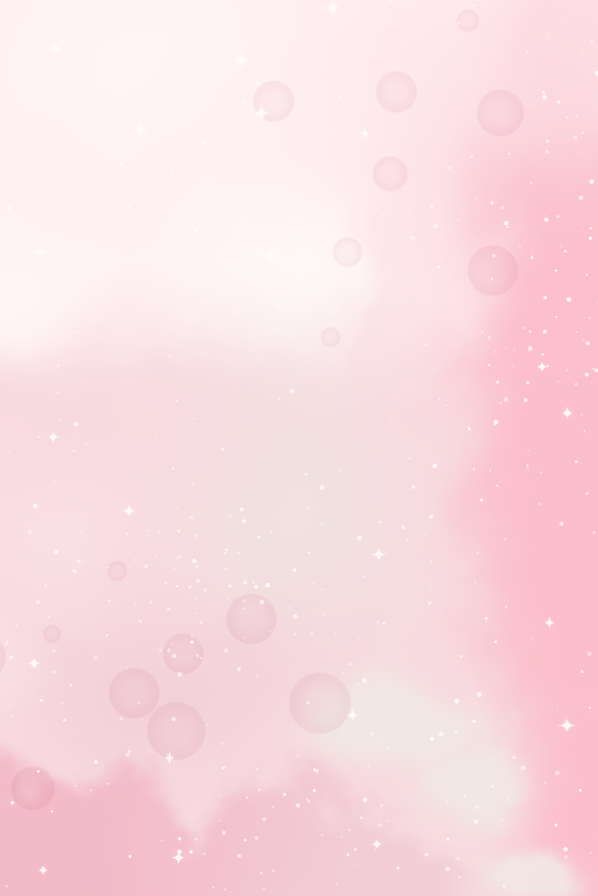
Write a WebGL 2 fragment shader that draws this background.

```glsl
#version 300 es
precision highp float;
// Pastel pink watercolour sky with soft cloud banks, pale discs and scattered stars.

uniform vec2 u_resolution;
out vec4 outColor;

const float HEIGHT = 1.5;             // canvas height in units of its width
const vec3 PALE   = vec3(1.0, 0.94, 0.95);
const vec3 BLUSH  = vec3(0.97, 0.855, 0.875);
const vec3 PETAL  = vec3(0.985, 0.85, 0.88);
const vec3 PINK   = vec3(0.985, 0.745, 0.79);
const vec3 ROSE   = vec3(0.95, 0.71, 0.77);
const vec3 MAUVE  = vec3(0.945, 0.80, 0.84);
const vec3 LILAC  = vec3(0.985, 0.885, 0.91);
const vec3 CREAM  = vec3(0.945, 0.91, 0.895);
const vec3 MIST   = vec3(0.935, 0.89, 0.88);
const vec3 GLOW   = vec3(1.0, 0.975, 0.97);
const float WARP = 0.07;              // wobble of the washes
const float DISC_CELL = 0.125;
const float SPARKLE_CELL = 0.17;

vec3 hash3(vec2 p) {
  vec3 q = fract(p.xyx * vec3(0.1031, 0.1030, 0.0973));
  q += dot(q, q.yxz + 33.33);
  return fract((q.xxy + q.yzz) * q.zyx);
}

float noise(vec2 p) {
  vec2 i = floor(p), f = fract(p);
  f = f * f * (3.0 - 2.0 * f);
  float low = mix(hash3(i).x, hash3(i + vec2(1, 0)).x, f.x);
  float high = mix(hash3(i + vec2(0, 1)).x, hash3(i + vec2(1, 1)).x, f.x);
  return mix(low, high, f.y);
}

float fbm(vec2 p) {
  float sum = 0.0, amp = 0.5;
  for (int i = 0; i < 5; i++) {
    sum += amp * noise(p);
    p = mat2(1.6, 1.2, -1.2, 1.6) * p + 7.3;
    amp *= 0.5;
  }
  return sum;
}

// Soft elliptical spot of radius r around c
float spot(vec2 p, vec2 c, vec2 r) {
  vec2 d = (p - c) / r;
  return exp(-dot(d, d));
}

vec3 clouds(vec2 p) {
  vec2 wobble = vec2(fbm(p * 5.0), fbm(p * 5.0 + 19.0)) - 0.48;
  vec2 q = p + 2.0 * WARP * wobble;
  float billow = fbm(p * 9.0 + 4.0) - 0.48;

  // Pale upper sky over a blush lower half
  vec3 col = mix(BLUSH, PALE, smoothstep(0.82, 1.03, q.y));
  col = mix(col, PETAL, 0.9 * spot(q, vec2(0.9, 1.15), vec2(0.27, 0.38)));
  col = mix(col, GLOW, 0.6 * spot(q, vec2(0.2, 1.42), vec2(0.2, 0.15)));
  col = mix(col, GLOW, 0.6 * spot(q, vec2(0.0, 1.02), vec2(0.18, 0.1)));

  // Bright cloud with a firmer right edge
  float rim = 1.0 - smoothstep(0.59, 0.65, p.x + 0.16 * billow);
  col = mix(col, GLOW, rim * spot(q, vec2(0.5, 1.05), vec2(0.19, 0.14)));

  // Misty middle and the lower left washes
  col = mix(col, MIST, 0.75 * spot(q, vec2(0.5, 0.66), vec2(0.17, 0.23)));
  col = mix(col, LILAC, 0.8 * spot(q, vec2(0.1, 0.55), vec2(0.18, 0.13)));
  col = mix(col, MAUVE, 0.65 * spot(q, vec2(0.25, 0.36), vec2(0.25, 0.14)));
  col = mix(col, LILAC, 0.7 * spot(q, vec2(0.0, 0.36), vec2(0.08, 0.1)));

  // Pink bank along the right side
  float side = 0.77 + 0.07 * smoothstep(0.6, 0.3, p.y) + 0.05 * smoothstep(0.9, 1.1, p.y);
  float bank = smoothstep(-0.08, 0.1, q.x - side + 0.08 * billow);
  bank *= 1.0 - 0.75 * smoothstep(1.08, 1.38, q.y);
  col = mix(col, PINK, 0.95 * bank);

  // Cream clouds in the lower right
  float cream = spot(q, vec2(0.67, 0.28), vec2(0.16, 0.09));
  cream = max(cream, spot(q, vec2(0.77, 0.18), vec2(0.08, 0.08)));
  cream = max(cream, spot(q, vec2(0.87, 0.02), vec2(0.11, 0.05)));
  col = mix(col, CREAM, 0.9 * smoothstep(0.12, 0.8, cream + 0.5 * billow));

  // Billowing rose bank along the bottom
  float top = 0.22 - 0.19 * smoothstep(0.5, 0.8, p.x) - 0.08 * spot(p, vec2(0.32, 0.0), vec2(0.05, 1.0));
  float base = smoothstep(-0.025, 0.06, top - p.y + 0.22 * billow);
  vec3 tint = mix(ROSE, MAUVE, smoothstep(0.1, 0.75, q.x));
  return mix(col, tint, 0.85 * base * (1.0 - smoothstep(0.72, 0.85, p.x)));
}

// Translucent discs, gathered at the upper right and lower left
float discs(vec2 p, float aa) {
  vec2 cell = floor(p / DISC_CELL);
  float sum = 0.0;
  for (int k = 0; k < 9; k++) {
    vec2 id = cell + vec2(k % 3 - 1, k / 3 - 1);
    vec3 h = hash3(id + 41.0);
    vec2 c = (id + 0.2 + 0.6 * h.xy) * DISC_CELL;
    float zone = spot(c, vec2(0.8, 1.35), vec2(0.25, 0.3)) + spot(c, vec2(0.2, 0.4), vec2(0.25, 0.22));
    float r = mix(0.015, 0.055, hash3(id + 73.0).x);
    float d = length(p - c);
    float shade = 0.45 + 0.55 * smoothstep(0.3, 1.0, d / r);
    sum += step(h.z, 0.75 * zone) * shade * (1.0 - smoothstep(r - 2.0 * aa, r + aa, d));
  }
  return min(sum, 1.0);
}

// Round stars, one per grid cell at most
float stars(vec2 p, float size, float seed, float density, float aa) {
  vec2 id = floor(p / size);
  vec3 h = hash3(id + seed), g = hash3(id + seed + 57.0);
  float d = length(p - (id + 0.2 + 0.6 * h.xy) * size);
  float r = mix(0.0012, 0.0042, g.x * g.x);
  return step(h.z, density) * mix(0.5, 1.0, g.y) * (1.0 - smoothstep(r - aa, r + aa, d));
}

// Four-pointed sparkles with a faint halo
float sparkles(vec2 p, float aa) {
  vec2 id = floor(p / SPARKLE_CELL);
  vec3 h = hash3(id + 11.0);
  vec2 d = abs(p - (id + 0.2 + 0.6 * h.xy) * SPARKLE_CELL);
  float r = mix(0.009, 0.015, hash3(id + 29.0).y);
  float shape = sqrt(d.x / r) + sqrt(d.y / r);
  float star = 1.0 - smoothstep(0.85, 1.15 + aa / r, shape);
  return step(h.z, 0.42) * min(1.0, star + 0.35 * exp(-dot(d, d) / (r * r * 0.3)));
}

void main() {
  vec2 p = gl_FragCoord.xy / u_resolution * vec2(1.0, HEIGHT);
  float aa = 0.75 / u_resolution.x;

  vec3 col = clouds(p);
  col = mix(col, col * vec3(0.965, 0.9, 0.92), 0.6 * discs(p, aa));

  // Stars cluster on the right, left of centre and near the bottom
  float density = 0.07 + 0.5 * spot(p, vec2(0.93, 1.0), vec2(0.16, 0.3));
  density += 0.5 * spot(p, vec2(0.4, 0.52), vec2(0.2, 0.16));
  density += 0.3 * spot(p, vec2(0.45, 0.1), vec2(0.4, 0.13));
  density += 0.25 * spot(p, vec2(0.05, 0.4), vec2(0.12, 0.12));
  float light = sparkles(p, aa);
  for (int i = 0; i < 3; i++) {
    float layer = float(i);
    light = max(light, stars(p, 0.028 + 0.011 * layer, 90.0 + 31.0 * layer, 0.7 * density, aa));
  }
  outColor = vec4(mix(col, vec3(1.0, 0.985, 0.98), 0.95 * light), 1.0);
}
```
